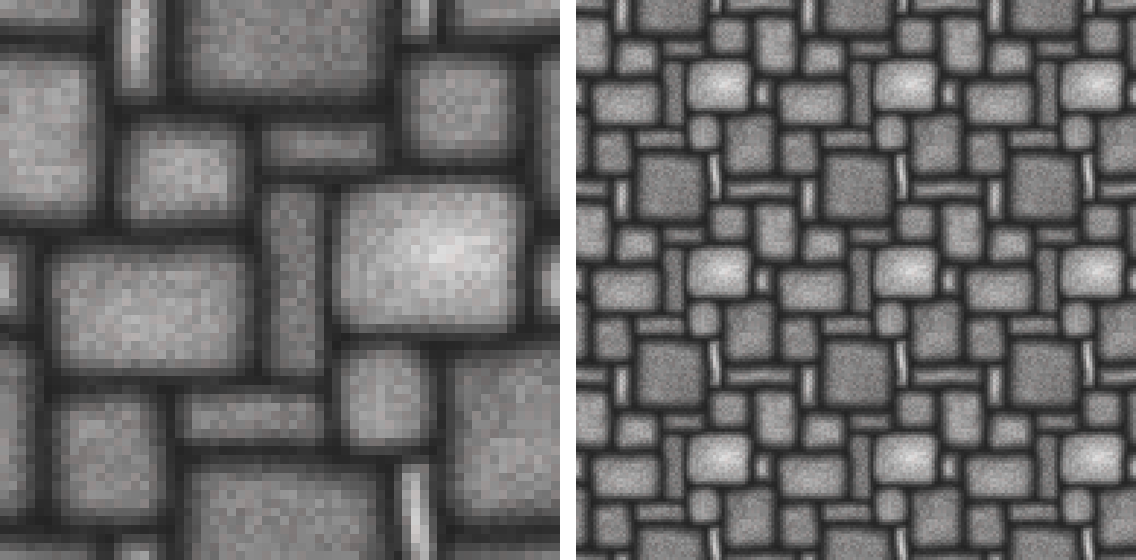
Left: one tile. Right: repeated 3 by 3.
Reproduce this texture procedurally as a three.js fragment shader.

```glsl
#define TEXELS 64.0      // mosaic squares across the tile
#define STONES 4.0       // stone cells across, 4 to fit the wall rhythm
#define STAGGER 0.22     // regular push of walls: big, tall, wide and tiny stones
#define JITTER 0.28      // random push of walls
#define ROUNDING 0.075   // largest corner radius
#define WARP 0.022       // waviness of stone outlines
#define GRAIN 0.105      // strength of the single-square speckle
#define JOINT 0.15       // grey of the gaps

varying vec2 vUv;

float hash(vec2 cell, float seed) {
  vec3 q = fract((cell.xyx + vec3(seed * 17.3, seed * 5.7, seed * 11.9)) * vec3(0.1031, 0.1030, 0.0973));
  q += dot(q, q.yzx + 33.33);
  return fract((q.x + q.y) * q.z);
}

// Value noise that repeats after a whole number of cells
float wrapNoise(vec2 uv, float cells, float seed) {
  vec2 p = uv * cells;
  vec2 i = floor(p);
  vec2 f = p - i;
  f = f * f * (3.0 - 2.0 * f);
  vec2 a = mod(i, cells);
  vec2 b = mod(i + 1.0, cells);
  return mix(mix(hash(a, seed), hash(vec2(b.x, a.y), seed), f.x),
             mix(hash(vec2(a.x, b.y), seed), hash(b, seed), f.x), f.y);
}

// Shifted grid corner; each carries one wall of the masonry
vec2 corner(vec2 cell) {
  vec2 id = mod(cell, STONES);
  vec2 rhythm = sign(abs(id.yx - 1.5) - 1.0);
  vec2 random = vec2(hash(id, 1.0), hash(id, 2.0)) - 0.5;
  return cell + STAGGER * rhythm + JITTER * random;
}

// Rectangle of a cell: walls alternate direction like a pinwheel
void stoneBounds(vec2 cell, out vec2 low, out vec2 high) {
  vec2 bl = corner(cell);
  vec2 br = corner(cell + vec2(1.0, 0.0));
  vec2 tl = corner(cell + vec2(0.0, 1.0));
  vec2 tr = corner(cell + vec2(1.0, 1.0));
  bool even = mod(cell.x + cell.y, 2.0) < 0.5;
  low = even ? vec2(tl.x, bl.y) : vec2(bl.x, br.y);
  high = even ? vec2(br.x, tr.y) : vec2(tr.x, tl.y);
}

// Depth below the outline of a rounded box, positive inside
float boxDepth(vec2 p, vec2 halfSize) {
  float r = min(ROUNDING, 0.75 * min(halfSize.x, halfSize.y));
  vec2 q = abs(p) - halfSize + r;
  return r - length(max(q, 0.0)) - min(max(q.x, q.y), 0.0);
}

void main() {
  vec2 texel = min(floor(vUv * TEXELS), TEXELS - 1.0);
  vec2 uv = (texel + 0.5) / TEXELS;
  vec2 wobble = vec2(wrapNoise(uv, 8.0, 3.0), wrapNoise(uv, 8.0, 4.0)) - 0.5;
  // Half a cell of shift lets the tile border run through stones, not joints
  vec2 p = uv + 0.5 / STONES + WARP * wobble;

  // Find the stone under this square
  float depth = -1.0;
  vec2 stone = vec2(0.0);
  vec2 local = vec2(0.0);
  vec2 home = floor(p * STONES);
  for (int y = -1; y <= 1; y++) {
    for (int x = -1; x <= 1; x++) {
      vec2 cell = home + vec2(float(x), float(y));
      vec2 low, high;
      stoneBounds(cell, low, high);
      vec2 halfSize = 0.5 * (high - low) / STONES;
      vec2 offset = p - 0.5 * (low + high) / STONES;
      float d = boxDepth(offset, halfSize);
      if (d > depth) {
        depth = d;
        stone = mod(cell, STONES);
        local = offset / halfSize;
      }
    }
  }

  // Soft shoulder, own tone and an off-centre glow for each stone
  float shoulder = mix(0.045, 0.08, hash(stone, 5.0));
  float body = smoothstep(-0.012, shoulder, depth);
  float tone = mix(0.46, 0.59, hash(stone, 6.0));
  vec2 glowCentre = 0.5 * (vec2(hash(stone, 7.0), hash(stone, 8.0)) - 0.5);
  float glow = 1.0 - smoothstep(0.0, 1.0, length(local - glowCentre));
  float glowPower = hash(stone, 9.0);
  tone += 0.30 * glowPower * glowPower * glow;

  // Blotches and speckle
  tone += 0.08 * (wrapNoise(uv, 16.0, 10.0) - 0.5);
  float speckle = hash(texel, 11.0) + 0.5 * hash(texel, 12.0) - 0.75;
  float grey = mix(JOINT, tone, body);
  grey += GRAIN * speckle * mix(0.2, 1.0, body);

  // A few squares lean warm
  float warm = step(0.72, hash(texel, 13.0)) * smoothstep(0.25, 0.5, grey);
  vec3 colour = vec3(grey) + warm * vec3(0.013, -0.009, -0.011);
  gl_FragColor = vec4(clamp(colour, 0.0, 1.0), 1.0);
}
```
